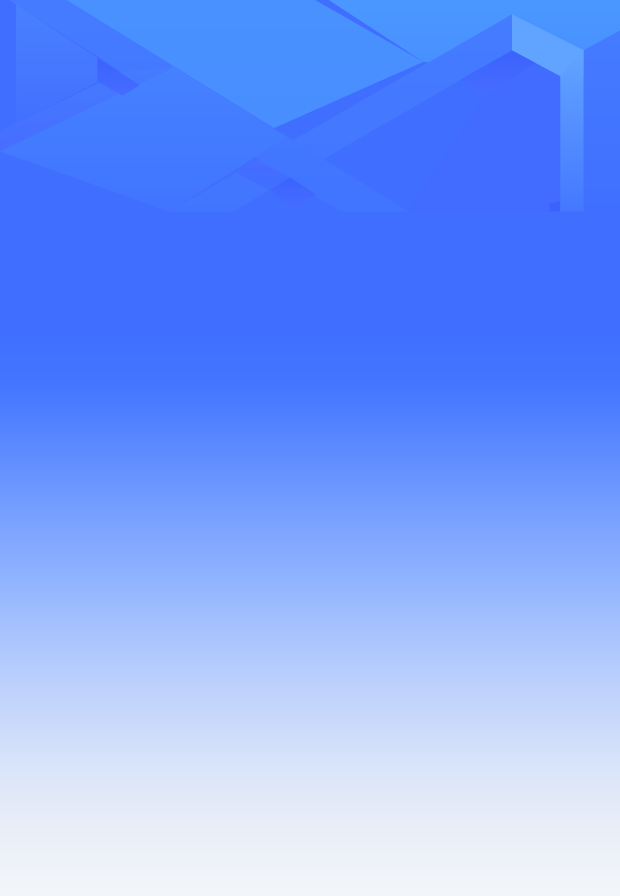
Give the GLSL for this background, as a Shadertoy shader.

```glsl
// Canvas is 100 units tall, measured from the top left
const float WIDTH = 69.27;
const float PANEL_END = 23.6;
const vec3 BASE   = vec3(0.25, 0.435, 1.0);
const vec3 AZURE  = vec3(0.285, 0.555, 1.0);
const vec3 CYAN   = vec3(0.29, 0.60, 1.0);
const vec3 BAND   = vec3(0.27, 0.485, 1.0);
const vec3 MIST   = vec3(0.27, 0.51, 1.0);
const vec3 VIOLET = vec3(0.275, 0.425, 1.0);
const vec3 SHADE  = vec3(0.23, 0.385, 0.99);
const vec3 GLOSS  = vec3(0.38, 0.645, 1.0);

// Vertical fade: colour and height of each stop
const int STOPS = 10;
const vec3 FADE[STOPS] = vec3[](
    BASE, vec3(0.265, 0.46, 1.0), vec3(0.36, 0.54, 1.0),
    vec3(0.45, 0.61, 1.0), vec3(0.535, 0.68, 1.0), vec3(0.655, 0.765, 0.995),
    vec3(0.76, 0.83, 0.985), vec3(0.85, 0.895, 0.98),
    vec3(0.91, 0.93, 0.97), vec3(0.955, 0.963, 0.975));
const float STOP_AT[STOPS] = float[](
    37.0, 43.0, 50.0, 56.0, 62.5, 70.5, 78.0, 85.5, 92.0, 100.0);

vec3 background(float y) {
    vec3 color = FADE[0];
    for (int i = 1; i < STOPS; i++) {
        float t = clamp((y - STOP_AT[i - 1]) / (STOP_AT[i] - STOP_AT[i - 1]), 0.0, 1.0);
        color = mix(color, FADE[i], t);
    }
    return color;
}

// Signed distance to the line a-b, negative on its inner side
float edge(vec2 p, vec2 a, vec2 b) {
    vec2 e = normalize(b - a), w = p - a;
    return e.y * w.x - e.x * w.y;
}

// Clockwise convex facet, shaded from top to bottom
void facet(inout vec3 color, vec2 p, vec2 a, vec2 b, vec2 c, vec2 d, vec3 upper, vec3 lower) {
    float dist = max(max(edge(p, a, b), edge(p, b, c)),
                     max(edge(p, c, d), edge(p, d, a)));
    float top = min(min(a.y, b.y), min(c.y, d.y));
    float bottom = max(max(a.y, b.y), max(c.y, d.y));
    float cover = clamp(0.5 - dist * iResolution.y / 100.0, 0.0, 1.0);
    color = mix(color, mix(upper, lower, clamp((p.y - top) / (bottom - top), 0.0, 1.0)), cover);
}

void leftFacets(inout vec3 c, vec2 p) {
    // Descending band and recessed triangle
    facet(c, p, vec2(1.0, 0), vec2(7.4, 0), vec2(45.6, PANEL_END), vec2(38, PANEL_END), BAND, BAND * vec3(0.95, 0.94, 1));
    facet(c, p, vec2(1.8, 0.5), vec2(10.9, 6.5), vec2(10.9, 9.1), vec2(1.8, 13.7), vec3(0.29, 0.50, 1), vec3(0.26, 0.44, 1));
    // Rising strip, broad plane and its notch
    facet(c, p, vec2(-1, 15.1), vec2(13.7, 8.0), vec2(19.5, 7.5), vec2(-1, 17.4), BAND, VIOLET);
    facet(c, p, vec2(0, 16.9), vec2(19.5, 7.5), vec2(32, 15.3), vec2(18.9, PANEL_END), MIST, vec3(0.255, 0.455, 1));
    facet(c, p, vec2(10.9, 6.5), vec2(15.6, 9.5), vec2(13.7, 10.7), vec2(10.9, 9.1), SHADE, VIOLET);
}

void rightFacets(inout vec3 c, vec2 p) {
    // Inner field, outer wall and rising band
    facet(c, p, vec2(57.2, 5.6), vec2(62.6, 8.5), vec2(62.6, PANEL_END), vec2(45.6, PANEL_END), vec3(0.26, 0.425, 1), vec3(0.26, 0.42, 1));
    facet(c, p, vec2(65.2, 5.6), vec2(70, 3.0), vec2(70, PANEL_END), vec2(65.2, PANEL_END), BAND, BASE);
    facet(c, p, vec2(57.2, 1.6), vec2(57.2, 5.6), vec2(26, PANEL_END), vec2(18.9, PANEL_END), BAND, vec3(0.26, 0.46, 1));
    facet(c, p, vec2(51.4, 8.9), vec2(57.2, 5.6), vec2(59.9, 7.0), vec2(54.4, 10.5), SHADE, VIOLET);
    // Bent bar with its foot shadow
    facet(c, p, vec2(61.4, 22.7), vec2(62.6, 22.5), vec2(62.6, PANEL_END), vec2(61.4, PANEL_END), SHADE, SHADE);
    facet(c, p, vec2(62.6, 5.6), vec2(65.2, 5.6), vec2(65.2, PANEL_END), vec2(62.6, PANEL_END), GLOSS, vec3(0.27, 0.47, 1));
    facet(c, p, vec2(57.2, 1.6), vec2(65.2, 5.6), vec2(62.6, 8.5), vec2(57.2, 5.6), GLOSS, GLOSS);
}

void mainImage(out vec4 fragColor, in vec2 fragCoord) {
    vec2 uv = fragCoord / iResolution.xy;
    vec2 p = vec2(uv.x * WIDTH, 100.0 * (1.0 - uv.y));
    vec3 color = background(p.y);

    // Bright upper planes
    facet(color, p, vec2(35.2, -1), vec2(70, -1), vec2(70, 9), vec2(47.3, 6.9), CYAN, AZURE);
    facet(color, p, vec2(7.4, 0), vec2(35.2, 0), vec2(47.3, 6.9), vec2(30.6, 14.3), AZURE + vec3(0, 0.015, 0), AZURE);

    // Folded ribbons
    rightFacets(color, p);
    leftFacets(color, p);

    // Shadowed crossing
    facet(color, p, vec2(26.4, 19.3), vec2(28.6, 17.8), vec2(32.4, 19.8), vec2(30.2, 21.3), VIOLET, BASE);
    facet(color, p, vec2(30.2, 21.2), vec2(32.4, 19.8), vec2(35.3, 21.7), vec2(32.6, 23.2), SHADE, VIOLET);

    fragColor = vec4(color, 1.0);
}
```
